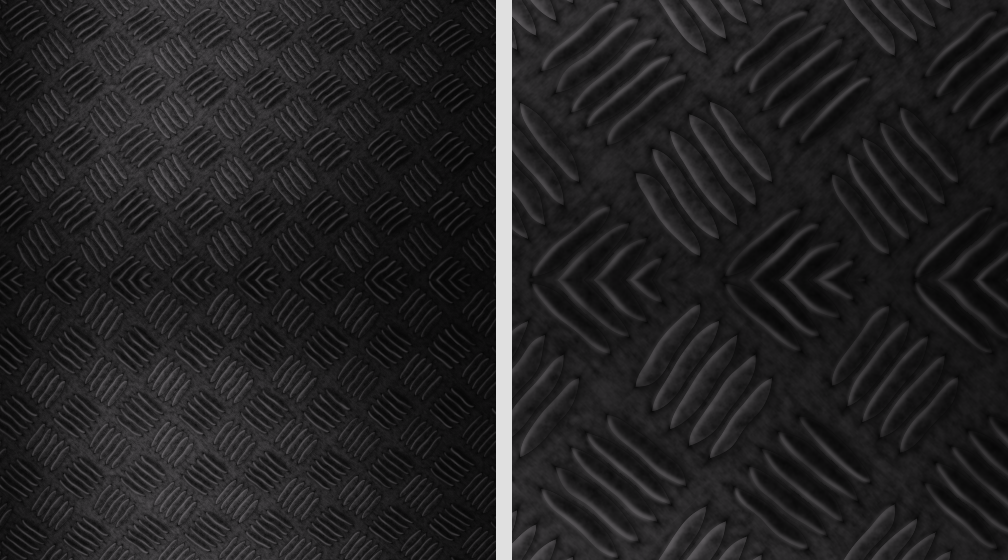
Left: the whole. Right: its middle third, enlarged.
Give the GLSL for this texture, as a Shadertoy shader.

```glsl
// Dark rubber tread plate: blocks of five almond-shaped ribs on a diagonal lattice,
// alternating in direction row by row, mirrored about the horizontal middle.
// A slightly perspective lattice is folded to one cell, then ribs, rims and wear are shaded.

const vec3 RUBBER_TINT = vec3(1.0, 0.97, 1.0);
const float RIB_PITCH = 0.168;
const float RIB_HALF_WIDTH = 0.062;
const float RIB_HALF_LENGTH = 0.385;
const float CELL_SIZE = 0.081;   // cell side as a share of canvas height

float hash(vec2 p) {
    vec3 q = fract(vec3(p.xyx) * 0.1031);
    q += dot(q, q.yzx + 33.33);
    return fract((q.x + q.y) * q.z);
}

float noise(vec2 p) {
    vec2 i = floor(p), f = fract(p);
    f = f * f * (3.0 - 2.0 * f);
    return mix(mix(hash(i), hash(i + vec2(1, 0)), f.x),
               mix(hash(i + vec2(0, 1)), hash(i + vec2(1, 1)), f.x), f.y);
}

float fbm(vec2 p) {
    float sum = 0.0, gain = 0.5;
    for (int i = 0; i < 3; i++) {
        sum += gain * noise(p);
        p = mat2(1.6, 1.2, -1.2, 1.6) * p + 17.0;
        gain *= 0.6;
    }
    return sum;
}

// Plate position (y is height above the fold) to diagonal lattice coordinates.
vec2 latticeCoord(vec2 p) {
    const float rise = 0.0632, shrink = 0.00080;
    float height = p.y * (1.0 + 0.092 * (p.x - 0.247));
    float row = (rise - sqrt(rise * rise - 4.0 * shrink * height)) / (2.0 * shrink);
    float column = (p.x - 0.808) / (0.1143 - 0.00065 * row);
    return vec2(column + 0.5 * row, column - 0.5 * row);
}

// Soft light, strongest left of centre and fading at the fold and both sides.
float lightAt(vec2 p) {
    float offset = p.x - (0.23 + 0.12 * p.y);
    float spread = offset < 0.0 ? 0.20 : 0.37;
    float across = exp(-offset * offset / (spread * spread));
    float down = mix(0.36, 1.0, smoothstep(0.0, 0.3, p.y));
    return 0.11 + 0.89 * across * down;
}

// x: distance to the nearest rib, y: offset across it, z: its half width there.
vec3 ribField(vec2 local, float lean) {
    float across = local.y + lean * local.x + 0.10 * local.x * local.x;
    float index = clamp(floor(across / RIB_PITCH + 0.5), -2.0, 2.0);
    float side = across - index * RIB_PITCH;
    float reach = RIB_HALF_LENGTH - 0.010 * index * index;
    float t = abs(local.x) / reach;
    float halfWidth = RIB_HALF_WIDTH * (1.0 - t * t * t * t);
    float slope = 4.0 * RIB_HALF_WIDTH * t * t * t / reach;
    return vec3((abs(side) - halfWidth) / sqrt(1.0 + slope * slope), side, halfWidth);
}

// Narrow bright line centred on zero.
float ridge(float x, float width) {
    return exp(-x * x / (width * width));
}

void mainImage(out vec4 fragColor, in vec2 fragCoord) {
    vec2 p = fragCoord / iResolution.y;
    p.y = abs(p.y - 0.5);
    float pixel = 1.0 / (CELL_SIZE * iResolution.y);

    // Cell, rib direction and slight unevenness of the moulding
    vec2 wobble = vec2(noise(p * 55.0), noise(p * 55.0 + 40.0)) - 0.5;
    vec2 lattice = latticeCoord(p) + 0.04 * wobble;
    vec2 cell = floor(lattice + 0.5);
    vec2 local = lattice - cell;
    float falling = mod(abs(cell.x - cell.y), 2.0);
    float variation = hash(cell + 60.0);
    local = falling > 0.5 ? local.yx : local;
    vec3 rib = ribField(local / (1.02 + 0.06 * variation), mix(-0.07, 0.09, falling));

    // Worn ground with fine grain, and a dark recess around each rib
    float grain = fbm(p * 220.0);
    float scuff = fbm(vec2(p.x + p.y, p.y - p.x) * vec2(70.0, 220.0));
    float ground = 0.20 + 0.9 * grain + 0.8 * scuff;
    float recess = exp(-max(rib.x, 0.0) / 0.027);
    float tone = ground * (1.0 - 0.9 * recess);

    // Rib faces: falling ones catch broad light, rising ones stay dark
    float face = mix(0.42, 0.92, falling) * (0.8 + 0.4 * variation);
    face *= max(0.5 + 1.1 * grain - 8.0 * rib.y, 0.05);
    float inside = 1.0 - smoothstep(-pixel * 0.5, pixel * 0.5, rib.x);
    tone = mix(tone, face, inside);

    // Lit left rim and a fainter right rim
    float body = smoothstep(0.0, 0.03, rib.z);
    float litRim = ridge(rib.y + rib.z - 0.008, 0.023) * body;
    float farRim = ridge(rib.y - rib.z, 0.017) * body;
    float wear = 0.45 + 0.9 * noise(p * 70.0 + 9.0);

    // Combine, with a soft shoulder on the brightest rims
    float light = lightAt(p);
    float shade = 0.285 * light * tone;
    shade += 0.42 * pow(light, 0.55) * wear * mix(0.9, 0.65, falling) * litRim;
    shade += 0.08 * light * farRim;
    shade = 0.46 * (1.0 - exp(-shade / 0.42));
    fragColor = vec4(RUBBER_TINT * (shade + 0.012), 1.0);
}
```
